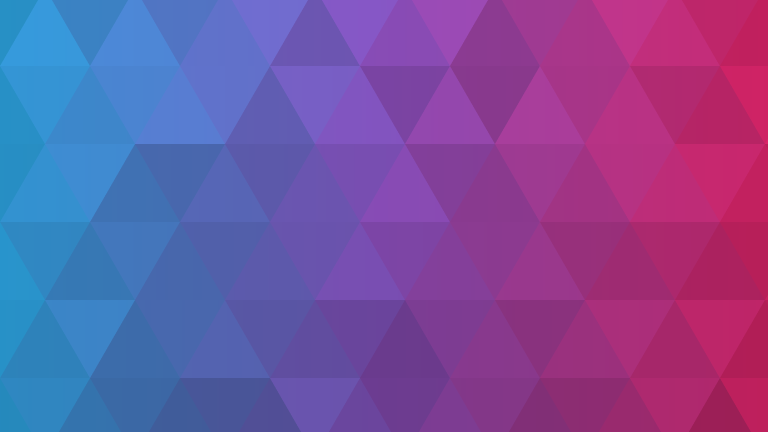
A Shadertoy shader for this background:

```glsl
float hash(vec3 cell) {
    return fract(sin(dot(cell, vec3(12.99, 78.23, 37.72))) * 4375.85);
}

// Horizontal sweep from cyan blue through violet to crimson
vec3 sweep(float x) {
    vec3 blue = vec3(0.16, 0.59, 0.81);
    vec3 violet = vec3(0.485, 0.285, 0.68);
    vec3 crimson = vec3(0.79, 0.13, 0.38);
    return x < 0.5 ? mix(blue, violet, x * 2.0) : mix(violet, crimson, x * 2.0 - 1.0);
}

// Flat colour of the triangle holding p, in units of canvas height
vec3 facet(vec2 p, float aspect) {
    float column = p.x / 0.2083 + 0.5;
    float row = (1.0278 - p.y) / 0.1806;

    // Three families of parallel lines number each triangle
    vec3 cell = floor(vec3(column + 0.5 * row, column - 0.5 * row, row));

    // Centre of the triangle, across and up the canvas
    float pointsUp = cell.x - cell.y - cell.z;
    float x = 0.5 * (cell.x + cell.y) * 0.2083 / aspect;
    float y = 1.0278 - 0.1806 * (cell.z + (1.0 + pointsUp) / 3.0);

    // Lighter towards the top, with a random shade for each triangle
    float light = mix(0.90, 1.08, y) * mix(0.89, 1.07, hash(cell));
    float smoothX = p.x / aspect;
    return sweep(clamp(mix(smoothX, x, 0.85), 0.0, 1.0)) * light;
}

void mainImage(out vec4 fragColor, in vec2 fragCoord) {
    // Average a 3 by 3 grid of samples for smooth edges
    vec3 color = vec3(0.0);
    for (int i = 0; i < 9; i++) {
        vec2 offset = (vec2(i % 3, i / 3) - 1.0) / 3.0;
        color += facet((fragCoord + offset) / iResolution.y, iResolution.x / iResolution.y) / 9.0;
    }
    fragColor = vec4(color, 1.0);
}
```
